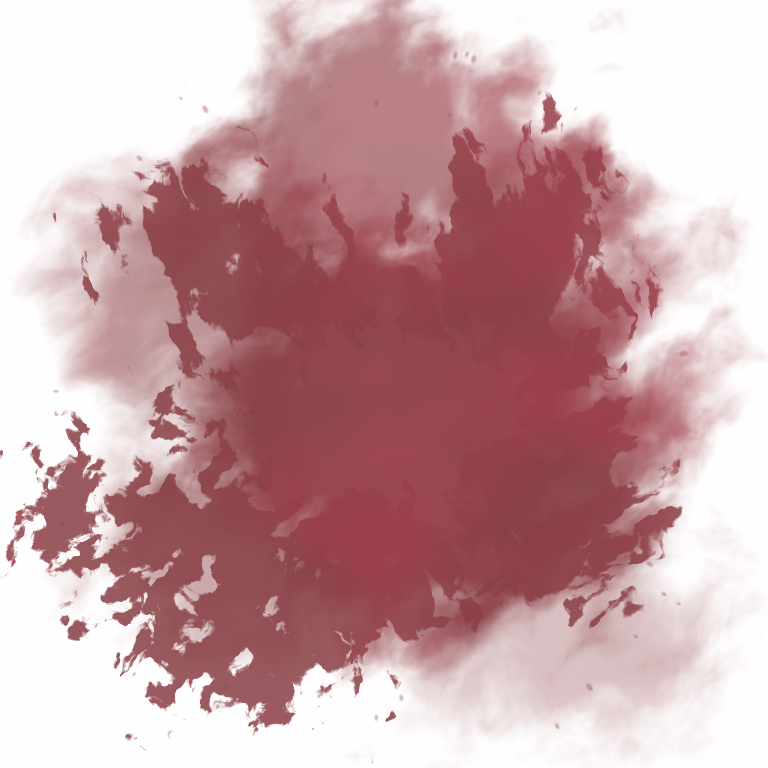
Reproduce this background procedurally as a Shadertoy shader.

```glsl
// A dry-brushed crimson stain on white paper: cloudy translucent washes
// surround a dense core, with ragged bristle marks along its rim.
// Noise-eroded ellipses give coverage, which is layered as thin pigment.

const vec3 PAPER = vec3(1.0, 0.995, 0.995);
const vec3 DULL_INK = vec3(0.535, 0.25, 0.27);
const vec3 RED_INK = vec3(0.61, 0.25, 0.29);

float hash(vec2 p) {
    return fract(sin(dot(p, vec2(127.1, 311.7))) * 43758.5453);
}

float valueNoise(vec2 p) {
    vec2 cell = floor(p), f = fract(p);
    f = f * f * (3.0 - 2.0 * f);
    float low = mix(hash(cell), hash(cell + vec2(1, 0)), f.x);
    float high = mix(hash(cell + vec2(0, 1)), hash(cell + vec2(1, 1)), f.x);
    return mix(low, high, f.y);
}

mat2 rotation(float angle) {
    float c = cos(angle), s = sin(angle);
    return mat2(c, s, -s, c);
}

// Layered noise, centred on zero
float fbm(vec2 p) {
    float sum = 0.0, weight = 0.5;
    mat2 turn = rotation(0.65) * 2.03;
    for (int i = 0; i < 5; i++) {
        sum += weight * (valueNoise(p) - 0.5);
        p = turn * p + 17.3;
        weight *= 0.5;
    }
    return sum;
}

// One at the centre, zero on the rim, negative outside
float ellipseField(vec2 p, vec2 center, vec2 radius, float tilt) {
    vec2 q = (p - center) * rotation(tilt);
    return 1.0 - length(q / radius);
}

float wash(vec2 p, vec2 center, vec2 radius, float softness, float grain) {
    float field = ellipseField(p, center, radius, 0.0) + grain;
    return smoothstep(-softness, softness, field);
}

// Hard flecks elongated along the stroke angle, denser towards the centre
float bristles(vec2 p, vec2 center, vec2 radius, float tilt, float stroke, float stretch) {
    vec2 bend = vec2(fbm(p * 22.0), fbm(p * 22.0 + 41.0)) * 0.05;
    vec2 q = (p + bend) * rotation(stroke);
    float grain = fbm(q * vec2(38.0 / stretch, 38.0)) + 0.4 * fbm(p * 13.0 + 7.0);
    float field = ellipseField(p, center, radius, tilt);
    return smoothstep(-0.04, 0.04, 0.55 * min(field, 0.65) - 0.16 + grain);
}

// Coverage of two translucent layers
float layer(float below, float above) {
    return 1.0 - (1.0 - below) * (1.0 - above);
}

// Tiny drops thrown around the stain
float specks(vec2 p, float edge) {
    float cover = 0.0;
    for (int i = 0; i < 28; i++) {
        float id = float(i);
        float angle = 6.2832 * hash(vec2(id, 2.0));
        float reach = mix(0.38, 0.48, hash(vec2(id, 5.0)));
        vec2 center = vec2(0.49, 0.47) + reach * vec2(cos(angle), sin(angle));
        float size = mix(0.001, 0.0035, hash(vec2(id, 9.0)));
        vec2 q = (p - center) * rotation(angle);
        float d = length(q * vec2(0.6, 1.0)) - size;
        cover = max(cover, 0.35 * (1.0 - smoothstep(-edge, edge, d)));
    }
    return cover;
}

void mainImage(out vec4 fragColor, in vec2 fragCoord) {
    vec2 p = fragCoord / iResolution.xy;
    float edge = max(0.0015, 1.0 / iResolution.y);

    // Slanted, cloudy grain
    vec2 drift = vec2(fbm(p * 8.0), fbm(p * 8.0 + 23.0)) * 0.07;
    vec2 slanted = (p + drift) * rotation(0.7);
    float cloud = fbm(slanted * vec2(11.0, 16.0));
    float haze = 1.7 * cloud;

    // Pale outer washes
    float cover = 0.66 * wash(p, vec2(0.53, 0.77), vec2(0.23, 0.175), 0.45, haze);
    cover = layer(cover, 0.56 * wash(p, vec2(0.26, 0.58), vec2(0.155, 0.18), 0.6, haze));
    cover = layer(cover, 0.50 * wash(p, vec2(0.73, 0.52), vec2(0.15, 0.25), 0.45, haze));
    cover = layer(cover, 0.32 * wash(p, vec2(0.71, 0.19), vec2(0.18, 0.14), 0.5, haze));
    cover = layer(cover, 0.45 * wash(p, vec2(0.30, 0.27), vec2(0.14, 0.11), 0.5, haze));

    // Dense core
    float core = wash(p, vec2(0.55, 0.455), vec2(0.27, 0.265), 0.28, 0.7 * cloud);
    cover = layer(cover, 0.96 * core);

    // Ragged rim: upper left, upper right, right, lower left, bottom
    float marks = bristles(p, vec2(0.315, 0.645), vec2(0.17, 0.15), -0.2, 2.0, 2.2);
    marks = max(marks, bristles(p, vec2(0.67, 0.665), vec2(0.19, 0.16), -0.25, 1.85, 2.6));
    marks = max(marks, bristles(p, vec2(0.735, 0.37), vec2(0.13, 0.16), 0.0, 0.5, 2.4));
    marks = max(marks, bristles(p, vec2(0.27, 0.255), vec2(0.255, 0.18), -0.55, 0.9, 1.3));
    marks = max(marks, bristles(p, vec2(0.51, 0.25), vec2(0.18, 0.105), 0.1, 2.1, 2.0));
    cover = layer(cover, 0.86 * marks);
    cover = layer(cover, specks(p, edge));

    // Pigment drifts between brownish and crimson
    float warmth = smoothstep(-0.22, 0.28, fbm(p * vec2(4.0, 6.0) + 3.0) + 0.3 * cloud);
    vec3 ink = mix(DULL_INK, RED_INK, warmth);
    fragColor = vec4(mix(PAPER, ink, cover), 1.0);
}
```
